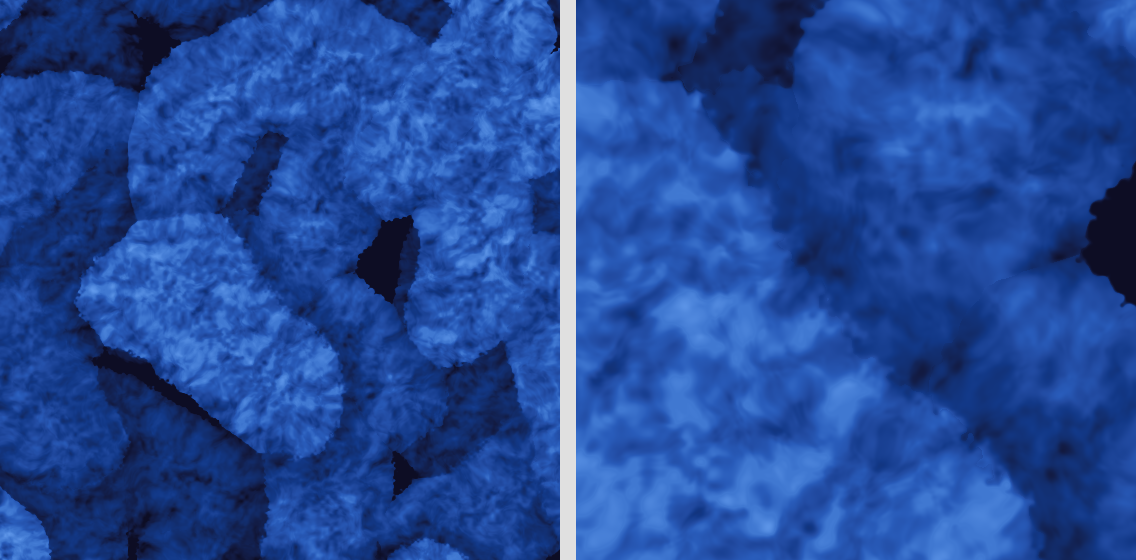
Left, the full canvas; right, a detail of the centre.
Give the GLSL for this texture, as a WebGL 1 fragment shader.

```glsl
precision highp float;
// A heap of thick, fluffy blue chenille yarn. Bent capsules jittered on a grid
// are stacked by random level with a soft maximum, then shaded with contact
// shadows, tufted relief and pile fibres that fan out towards the edges.
uniform vec2 u_resolution;

float hash(vec2 p) {
  vec3 q = fract(p.xyx * 0.1031);
  q += dot(q, q.yzx + 33.33);
  return fract((q.x + q.y) * q.z);
}

float noise(vec2 p) {
  vec2 i = floor(p), f = fract(p);
  f = f * f * (3.0 - 2.0 * f);
  return mix(mix(hash(i), hash(i + vec2(1.0, 0.0)), f.x),
             mix(hash(i + vec2(0.0, 1.0)), hash(i + 1.0), f.x), f.y);
}

float fbm(vec2 p) {
  float sum = 0.0, gain = 0.53;
  for (int i = 0; i < 4; i++) {
    sum += gain * noise(p);
    p = mat2(1.6, 1.2, -1.2, 1.6) * p + 17.3;
    gain *= 0.5;
  }
  return sum;
}

// One strand: xy = offset from its core in radii, z = its length, w = level
vec4 strand(vec2 cell, vec2 p) {
  vec2 jitter = vec2(hash(cell + vec2(57.0, 113.0)), hash(cell + vec2(191.0, 23.0)));
  float angle = 1.7 + 2.8 * (hash(cell + vec2(77.0, 241.0)) - 0.5);
  float bend = 0.5 * (hash(cell + vec2(311.0, 89.0)) - 0.5);
  float radius = mix(0.45, 0.56, jitter.x);
  float reach = mix(0.42, 0.72, jitter.y);
  vec2 axis = vec2(cos(angle), sin(angle));
  vec2 rel = p - cell - 0.5 - 0.6 * (jitter - 0.5);
  float along = dot(rel, axis);
  rel += vec2(-axis.y, axis.x) * bend * along * along;
  vec2 offset = (rel - axis * clamp(along, -reach, reach)) / radius;
  return vec4(offset, length(offset), hash(cell + vec2(139.0, 401.0)));
}

float ramp(float a, float b, float x) {
  return clamp((x - a) / (b - a), 0.0, 1.0);
}

vec3 yarnColour(float tone) {
  vec3 c = mix(vec3(0.05, 0.05, 0.14), vec3(0.07, 0.10, 0.25), ramp(0.0, 0.08, tone));
  c = mix(c, vec3(0.07, 0.17, 0.41), ramp(0.08, 0.22, tone));
  c = mix(c, vec3(0.07, 0.22, 0.53), ramp(0.22, 0.39, tone));
  c = mix(c, vec3(0.13, 0.29, 0.63), ramp(0.39, 0.57, tone));
  c = mix(c, vec3(0.16, 0.36, 0.73), ramp(0.57, 0.76, tone));
  c = mix(c, vec3(0.25, 0.47, 0.82), ramp(0.76, 0.94, tone));
  return mix(c, vec3(0.38, 0.60, 0.92), ramp(0.98, 1.3, tone));
}

void main() {
  vec2 uv = gl_FragCoord.xy / u_resolution;
  vec2 p = uv * 4.2 + vec2(12.0, 5.0);
  p += 0.3 * (vec2(noise(uv * 5.0), noise(uv * 5.0 + 40.0)) - 0.5);
  vec2 home = floor(p);
  float fuzz = 0.16 * (fbm(uv * 42.0) - 0.5) + 0.07 * (noise(uv * 190.0) - 0.5);

  // Stack the strands; the starting weight is the dark gap beneath them
  float total = exp(-19.0), light = 0.0, level = -0.3 * total;
  float highest = -1.6, body = 0.0;
  vec2 pile = vec2(0.0);
  for (int y = -2; y <= 2; y++) {
    for (int x = -2; x <= 2; x++) {
      vec4 s = strand(home + vec2(x, y), p);
      float q = clamp(s.z + fuzz, 0.0, 1.6);
      float height = s.w - 2.0 * pow(q, 8.0);
      float weight = exp(12.0 * height);
      float lit = 0.24 + 0.58 * s.w - 0.22 * pow(q, 4.0)
                + 0.10 * dot(s.xy, vec2(-0.4, 0.9));
      total += weight;
      light += weight * lit;
      level += weight * s.w;
      body += weight;
      if (height > highest) {
        highest = height;
        pile = s.xy;
      }
    }
  }
  light /= total;
  level /= total;
  body /= total;

  // Contact shadow from strands lying above this point
  float shadow = 0.0;
  for (int y = -2; y <= 2; y++) {
    for (int x = -2; x <= 2; x++) {
      vec4 s = strand(home + vec2(x, y), p);
      float near = 1.0 - smoothstep(0.85, 1.5, s.z + fuzz);
      shadow = max(shadow, near * smoothstep(0.03, 0.35, s.w - level));
    }
  }
  light *= 1.0 - 0.6 * shadow;

  // Tufts lit from the upper left
  vec2 tuft = uv * 30.0 + 1.8 * vec2(fbm(uv * 15.0), fbm(uv * 15.0 + 9.0));
  float clump = fbm(tuft);
  float relief = clump - fbm(tuft + vec2(-0.25, 0.35));

  // Fibres: fine noise smeared outwards, more so near the rim
  float fibre = 0.0;
  for (int i = -3; i <= 3; i++) {
    fibre += noise(uv * 125.0 + pile * float(i) * 0.8) / 7.0;
  }

  float detail = 0.75 * (clump - 0.5) + 0.65 * relief + 0.45 * (fibre - 0.5);
  float tone = light + detail * body * (0.4 + 0.6 * level) * (1.0 - 0.4 * shadow);
  gl_FragColor = vec4(yarnColour(tone), 1.0);
}
```
